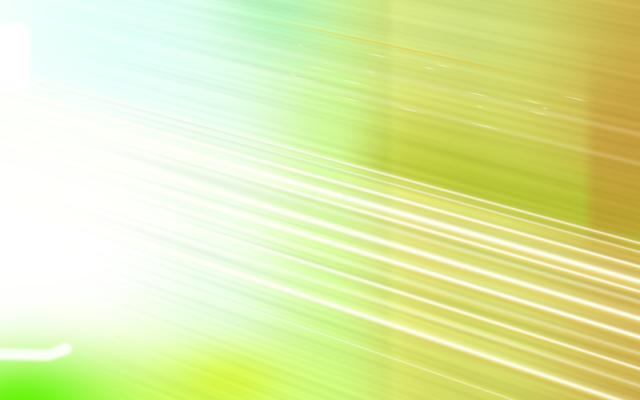
Write a Shadertoy shader that draws this background.

```glsl
// Sunlit motion blur: a white glow at left melts through lime into amber,
// crossed by a fan of falling light streaks. Soft blobs build the backdrop;
// a sheared "lane" coordinate, constant along each streak, places the light.

#define FAN_SLOPE 0.18     // streak slope at lane zero
#define FAN_SPREAD 0.15    // added slope per lane
#define GRAIN_SCALE 75.0   // fine streaks per unit of height
#define GRAIN_GAIN 0.085   // contrast of the fine streaks
#define STREAK_GAIN 1.0    // strength of the bright streaks
#define DASH_COUNT 18      // short sparks in the upper right

const vec3 WHITE = vec3(1.0);
const vec3 ICE   = vec3(0.86, 1.00, 0.97);
const vec3 MINT  = vec3(0.68, 0.96, 0.73);
const vec3 LIME  = vec3(0.81, 0.97, 0.56);
const vec3 OLIVE = vec3(0.82, 0.84, 0.38);
const vec3 AMBER = vec3(0.79, 0.66, 0.27);
const vec3 MOSS  = vec3(0.69, 0.76, 0.16);
const vec3 LEAF  = vec3(0.38, 0.96, 0.00);
const vec3 CREAM = vec3(1.00, 1.00, 0.90);
const vec3 GOLD  = vec3(0.91, 0.75, 0.16);

// Streaks: lane, half width, brightness
const vec3 STREAKS[15] = vec3[15](
    vec3(0.335, 0.006, 0.16), vec3(0.410, 0.005, 0.18), vec3(0.608, 0.003, 0.75),
    vec3(0.630, 0.003, 0.55), vec3(0.667, 0.004, 0.90), vec3(0.704, 0.008, 1.00),
    vec3(0.729, 0.004, 0.90), vec3(0.755, 0.006, 0.40), vec3(0.797, 0.007, 1.00),
    vec3(0.843, 0.006, 1.00), vec3(0.884, 0.006, 0.35), vec3(0.922, 0.004, 0.85),
    vec3(0.965, 0.005, 0.45), vec3(1.018, 0.006, 0.95), vec3(1.110, 0.002, 0.40));

float hash(float n) { return fract(sin(n * 91.345) * 4375.54); }

vec2 gradientAt(vec2 cell) {
    float angle = 6.2832 * hash(dot(cell, vec2(1.0, 57.31)));
    return vec2(cos(angle), sin(angle));
}

float gradientNoise(vec2 p) {
    vec2 i = floor(p), f = fract(p), e = vec2(0.0, 1.0);
    vec2 w = f * f * f * (f * (f * 6.0 - 15.0) + 10.0);
    float low = mix(dot(gradientAt(i), f), dot(gradientAt(i + e.yx), f - e.yx), w.x);
    float high = mix(dot(gradientAt(i + e), f - e), dot(gradientAt(i + 1.0), f - 1.0), w.x);
    return mix(low, high, w.y);
}

float bell(float x) { return exp(-x * x); }

float blob(vec2 p, vec2 center, vec2 radius) {
    vec2 d = (p - center) / radius;
    return exp(-dot(d, d));
}

float segment(vec2 p, vec2 a, vec2 b) {
    vec2 ab = b - a;
    return length(p - a - ab * clamp(dot(p - a, ab) / dot(ab, ab), 0.0, 1.0));
}

// Soft colour fields, in uv with the origin at the lower left
vec3 backdrop(vec2 uv, float lane) {
    vec3 col = mix(WHITE, vec3(0.91, 1.0, 0.90), smoothstep(0.12, 0.38, uv.x));
    col = mix(col, LIME, smoothstep(0.34, 0.54, uv.x));
    col = mix(col, OLIVE, smoothstep(0.51, 0.66, uv.x));
    col = mix(col, AMBER, 0.9 * smoothstep(0.76, 1.02, uv.x));

    // Cool upper left and mint top
    col = mix(col, ICE, 0.85 * blob(uv, vec2(0.20, 0.93), vec2(0.21, 0.27)));
    col = mix(col, MINT, 0.85 * blob(uv, vec2(0.44, 1.00), vec2(0.10, 0.16)));
    col = mix(col, vec3(0.79, 0.87, 0.53), 0.7 * blob(uv, vec2(0.70, 0.95), vec2(0.18, 0.16)));

    // Vertical panes and the mossy shade above the main fan
    float slant = 0.52 + 0.22 * (uv.y - 0.55);
    float shade = smoothstep(0.33, 0.57, lane) * (1.0 - smoothstep(0.585, 0.66, lane));
    col = mix(col, MOSS, 0.72 * shade * smoothstep(slant - 0.02, slant + 0.12, uv.x));
    float pane = smoothstep(0.905, 0.935, uv.x) * smoothstep(0.35, 0.45, uv.y);
    col = mix(col, vec3(0.75, 0.56, 0.20), 0.55 * pane * (1.0 - smoothstep(0.6, 0.95, uv.y)));
    col += 0.035 * smoothstep(0.60, 0.62, uv.x) * (1.0 - smoothstep(0.62, 0.75, uv.x));

    // Lime floor and the leaf green corner
    col = mix(col, vec3(0.80, 0.99, 0.30), 0.85 * blob(uv, vec2(0.25, -0.04), vec2(0.29, 0.17)));
    col = mix(col, vec3(0.83, 0.95, 0.12), 0.65 * blob(uv, vec2(0.36, 0.05), vec2(0.09, 0.08)));
    col = mix(col, LEAF, blob(uv, vec2(0.03, -0.02), vec2(0.14, 0.13)));
    return mix(col, WHITE, 0.95 * blob(uv, vec2(0.03, 0.48), vec2(0.23, 0.25)));
}

void mainImage(out vec4 fragColor, in vec2 fragCoord) {
    vec2 uv = fragCoord / iResolution.xy;
    float pixel = 1.0 / iResolution.y;
    float reach = 1.6 * (1.0 - uv.x);   // distance from the right edge
    float lane = (1.0 - uv.y + FAN_SLOPE * reach) / (1.0 - FAN_SPREAD * reach);
    vec3 col = backdrop(uv, lane);

    // Fine brushed streaks
    float grain = gradientNoise(vec2(reach * 1.3, lane * GRAIN_SCALE))
                + 0.7 * gradientNoise(vec2(reach * 0.8 + 9.0, lane * GRAIN_SCALE * 0.4));
    float fan = smoothstep(0.56, 0.62, lane) * (1.0 - smoothstep(1.02, 1.12, lane));
    col += GRAIN_GAIN * grain * mix(0.5, 1.0, fan) * smoothstep(0.05, 0.4, uv.x);

    // Bright streaks with a gold lower fringe
    float amberLine = bell((lane - 0.25) / max(0.003, pixel));
    col = mix(col, GOLD, 0.45 * amberLine * smoothstep(0.35, 0.6, uv.x) * (1.0 - smoothstep(0.72, 0.85, uv.x)));
    for (int i = 0; i < STREAKS.length(); i++) {
        vec3 streak = STREAKS[i];
        float width = max(streak.y * (1.0 + 0.4 * reach), 0.9 * pixel);
        float offset = (lane - streak.x) / width;
        float light = STREAK_GAIN * streak.z;
        col = mix(col, GOLD, 0.5 * light * bell(offset - 1.5) * smoothstep(0.45, 0.85, uv.x));
        col = mix(col, CREAM, 0.22 * light * bell(offset / 3.0));
        col = mix(col, mix(WHITE, CREAM, uv.x), min(light * bell(offset), 1.0));
    }

    // Short sparks along the upper lanes
    for (int i = 0; i < DASH_COUNT; i++) {
        float n = float(i) + 1.0;
        float along = (uv.x - mix(0.45, 1.0, hash(n))) / mix(0.003, 0.02, hash(n + 40.0));
        float across = (lane - mix(0.26, 0.43, hash(n + 80.0))) / max(0.002, 0.8 * pixel);
        col = mix(col, CREAM, 0.5 * bell(along) * bell(across));
    }

    // Window glare and the curled light at lower left
    vec2 q = vec2(uv.x * 1.6, uv.y);
    vec2 box = abs(q - vec2(0.0, 0.86)) - vec2(0.055, 0.065);
    float glare = length(max(box, 0.0)) - 0.015;
    col = mix(col, WHITE, 1.0 - smoothstep(-0.008, 0.012, glare));
    float curl = min(segment(q, vec2(-0.1, 0.118), vec2(0.12, 0.112)), segment(q, vec2(0.12, 0.112), vec2(0.165, 0.128)));
    col = mix(col, WHITE, 0.9 * (1.0 - smoothstep(0.007, 0.021, curl)));
    fragColor = vec4(clamp(col, 0.0, 1.0), 1.0);
}
```
